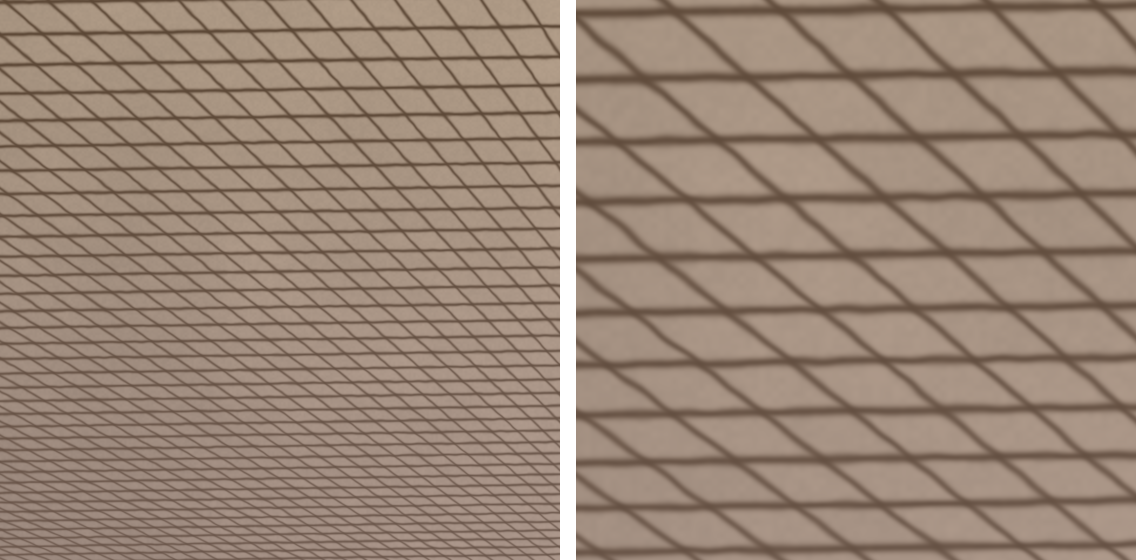
Left, the full canvas; right, a detail of the centre.
Write a WebGL 1 fragment shader that draws this pattern.

```glsl
precision highp float;
// Dark skewed wire grid receding in perspective over grainy beige plaster.

uniform vec2 u_resolution;

// Perspective of the grid, in canvas units measured down from the top edge
const float TILT = 0.015;          // slope of the horizontal wires
const float HORIZON = 1.931;       // where the rows would converge
const float VANISH_X = 2.155;      // where the diagonals would converge
const float ROW_SCALE = 62.43;
const float ROW_OFFSET = 33.4;
const float COLUMN_STEP = 0.03974;
const float COLUMN_OFFSET = 1.0729;

// Wires
const float ROW_WIDTH = 0.0031;
const float DIAGONAL_WIDTH = 0.0024;
const float SOFTNESS = 0.0008;
const float WOBBLE = 0.0007;
const vec3 WIRE_NEAR = vec3(0.355, 0.275, 0.205);
const vec3 WIRE_FAR = vec3(0.410, 0.330, 0.285);

// Plaster
const vec3 PLASTER_NEAR = vec3(0.685, 0.605, 0.525);
const vec3 PLASTER_FAR = vec3(0.660, 0.580, 0.535);
const float GRAIN = 0.045;
const float BLOTCH = 0.06;
const float CELL_TINT = 0.02;
const float LEFT_SHADE = 0.07;

float hash(vec2 p) {
  return fract(sin(dot(p, vec2(127.1, 311.7))) * 43758.547);
}

float noise(vec2 p) {
  vec2 i = floor(p);
  vec2 f = fract(p);
  f = f * f * (3.0 - 2.0 * f);
  float low = mix(hash(i), hash(i + vec2(1.0, 0.0)), f.x);
  float high = mix(hash(i + vec2(0.0, 1.0)), hash(i + vec2(1.0, 1.0)), f.x);
  return mix(low, high, f.y);
}

// Distance to the nearest whole number
float toInteger(float x) {
  return abs(fract(x + 0.5) - 0.5);
}

// Soft wire profile, 1 on the axis
float wire(float dist, float width) {
  float t = dist / width;
  return exp(-t * t);
}

void main() {
  vec2 uv = gl_FragCoord.xy / u_resolution;
  vec2 p = vec2(uv.x, 1.0 - uv.y);

  // Slightly uneven wires
  vec2 bend = vec2(noise(p * 75.0), noise(p * 75.0 + 31.0)) - 0.5;
  vec2 q = p + WOBBLE * 2.0 * bend;

  // Grid coordinates and their gradients
  float depth = HORIZON - q.y - TILT * q.x;
  float ray = (q.x - VANISH_X) / depth;
  float row = ROW_SCALE / depth - ROW_OFFSET;
  float column = (ray + COLUMN_OFFSET) / COLUMN_STEP;
  float rowSlope = ROW_SCALE / (depth * depth);
  float columnSlope = length(vec2(1.0 + TILT * ray, ray)) / (depth * COLUMN_STEP);

  // Wires thin out and fade with distance
  float nearness = depth / HORIZON;
  float fade = smoothstep(0.45, 1.0, nearness);
  float uneven = 0.88 + 0.24 * noise(p * 38.0 + 7.0);
  float rowWire = wire(toInteger(row) / rowSlope,
                       (ROW_WIDTH * nearness + SOFTNESS) * uneven);
  float diagonalWire = wire(toInteger(column) / columnSlope,
                            (DIAGONAL_WIDTH * nearness + SOFTNESS) * uneven);
  rowWire *= mix(0.83, 0.96, fade);
  diagonalWire *= mix(0.70, 0.88, fade);
  float ink = 1.0 - (1.0 - rowWire) * (1.0 - diagonalWire);

  // Plaster with broad stains, grain and a faint tint per cell
  float grain = 0.6 * noise(p * 250.0) + 0.4 * noise(p * 120.0 + 19.0) - 0.5;
  float blotch = 0.65 * noise(p * 4.5 + 3.0) + 0.35 * noise(p * 11.0) - 0.5;
  float tint = hash(floor(vec2(column, row))) - 0.5;
  float shade = 1.0 + GRAIN * grain + BLOTCH * blotch + CELL_TINT * tint;
  shade -= LEFT_SHADE * (1.0 - p.x) * (0.35 + 0.65 * p.y);

  vec3 plaster = mix(PLASTER_FAR, PLASTER_NEAR, fade) * shade;
  vec3 wireColor = mix(WIRE_FAR, WIRE_NEAR, fade) * (1.0 + GRAIN * grain);
  gl_FragColor = vec4(mix(plaster, wireColor, ink), 1.0);
}
```
